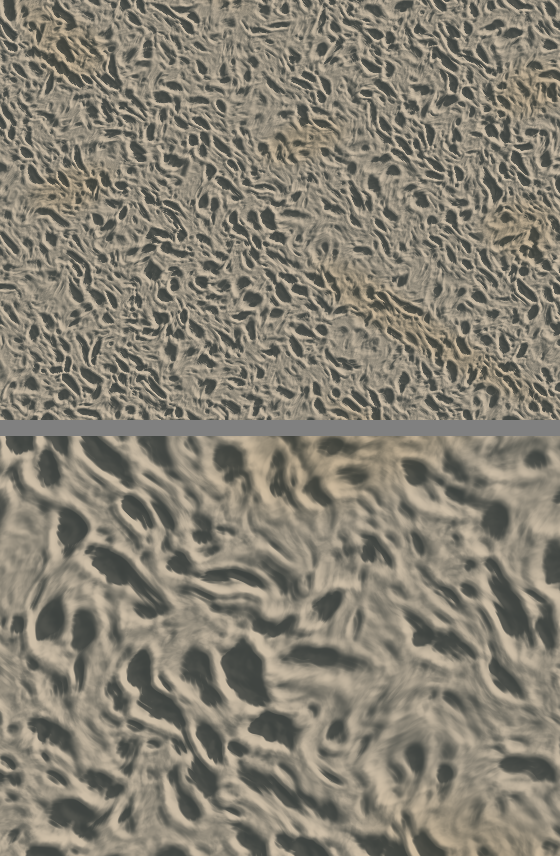
Top, the full canvas; bottom, a detail of the centre.
Reproduce this texture procedurally as a Shadertoy shader.

```glsl
// Trampled beach sand: overlapping footprints under low, raking sunlight.

#define PRINTS 22.0      // footprint cells per canvas height
#define DEPTH 0.42       // depth of the largest pits, in cells
#define GAIN 0.34        // depth ratio between successive octaves
#define HEADING -0.87    // preferred direction of the pits, radians
#define SPREAD 2.1       // random spread around that direction
#define SUN_SLOPE 0.6    // tangent of the sun elevation
#define RELIEF 0.38      // contrast of the lit slopes
#define SUN_DIR vec2(0.77, 0.64)
#define SHADOW_COLOR vec3(0.23, 0.25, 0.24)
#define SAND_COLOR vec3(0.73, 0.68, 0.60)

vec3 hash3(vec2 p) {
    vec3 q = fract(p.xyx * vec3(0.1031, 0.1030, 0.0973));
    q += dot(q, q.yxz + 33.33);
    return fract((q.xxy + q.yzz) * q.zyx);
}

// Layered sines bend the pits into irregular outlines.
vec2 warp(vec2 p) {
    p += 0.24 * sin(p.yx * 1.27 + vec2(0.4, 2.1) + 0.6 * p);
    p += 0.10 * sin(p.yx * 2.90 + vec2(1.7, 0.3) - 1.1 * p);
    return p + 0.035 * sin(p.yx * 7.3 + vec2(3.1, 1.2) + 2.3 * p);
}

// One octave of scattered oval pits with raised rims and some tread marks.
float pits(vec2 p, float tread) {
    vec2 cell = floor(p);
    float h = 0.0;
    for (int y = -1; y <= 1; y++)
    for (int x = -1; x <= 1; x++) {
        vec2 id = cell + vec2(x, y);
        vec3 place = hash3(id);
        vec3 form = hash3(id + 71.7);
        float a = HEADING + SPREAD * (place.z - 0.5);
        float c = cos(a), s = sin(a);
        vec2 d = p - id - 0.1 - 0.8 * place.xy;
        vec2 radii = vec2(mix(0.27, 0.60, form.x), mix(0.19, 0.33, form.y));
        vec2 l = vec2(c * d.x + s * d.y, c * d.y - s * d.x) / radii;
        float r2 = dot(l, l);
        float r = sqrt(r2) - 1.35;
        float deep = mix(0.25, 1.0, form.z);
        h += deep * (0.32 * exp(-8.0 * r * r) - exp(-r2 * r2));
        h += tread * step(0.65, fract(form.x * 9.7)) * sin(l.x * 14.0) * exp(-r2);
    }
    return h;
}

float height(vec2 p, int octaves) {
    p = warp(p);
    float calm = 0.92 + 0.15 * sin(p.x * 0.31 + 1.3 * sin(p.y * 0.23));
    float h = 0.0, amp = DEPTH * calm;
    for (int i = 0; i < octaves; i++) {
        h += amp * pits(p, i == 0 ? 0.05 : 0.0);
        p = p * 2.03 + 17.3;
        amp *= GAIN;
    }
    return h;
}

// Soft cast shadow, found by walking towards the sun.
float castShadow(vec2 p, float ground) {
    float cover = -1.0;
    for (int i = 1; i <= 7; i++) {
        float t = 0.11 * float(i);
        cover = max(cover, height(p + SUN_DIR * t, 2) - ground - t * SUN_SLOPE);
    }
    return smoothstep(-0.06, 0.09, cover);
}

void mainImage(out vec4 fragColor, in vec2 fragCoord) {
    vec2 p = fragCoord / iResolution.y * PRINTS + 40.0;

    // Slope along the sun direction, with all the fine grain
    vec2 e = SUN_DIR * 0.06;
    float slope = (height(p + e, 4) - height(p - e, 4)) / 0.12;
    float ground = height(p, 2);

    // Sunlit tone, then the shadow with a little bounced light
    float tone = 0.71 - RELIEF * slope / sqrt(1.0 + 0.5 * slope * slope);
    tone += 0.3 * ground;
    float shade = castShadow(p, ground);
    tone = mix(tone, 0.08 + 0.18 * (tone - 0.4), shade);

    // Sand colour with faint warm, damp patches
    vec3 color = mix(SHADOW_COLOR, SAND_COLOR, clamp(tone, -0.12, 1.15));
    float damp = sin(p.x * 0.37 + 2.0 * sin(p.y * 0.29)) * sin(p.y * 0.43 + p.x * 0.17);
    color *= 1.0 - vec3(0.0, 0.025, 0.07) * smoothstep(0.5, 1.0, damp);
    fragColor = vec4(color, 1.0);
}
```
